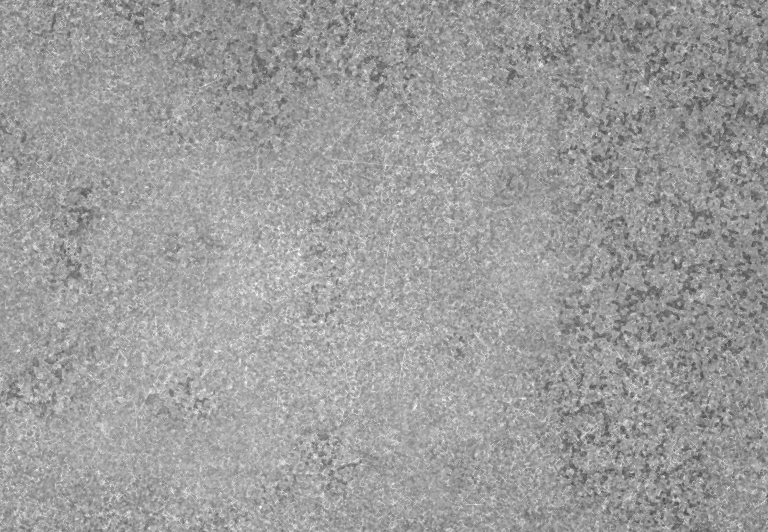
Reproduce this texture procedurally as a WebGL 2 fragment shader.

```glsl
#version 300 es
precision highp float;
// Worn grey metal plate: soft light, fine grain, dark pits, pale chips and scratches.

uniform vec2 u_resolution;
out vec4 outColor;

// Lengths are in canvas heights, frequencies in cells per canvas height.
const float SHADE_TONE = 0.565;
const float GLOW_GAIN = 0.11;
const vec2 GLOW_CENTER = vec2(0.36, 0.32);
const vec2 GLOW_SIZE = vec2(0.42, 0.55);
const float MOTTLE_GAIN = 0.08;
const float STREAK_GAIN = 0.03;
const float GRAIN_FREQ = 215.0;
const float GRAIN_GAIN = 0.17;
const float DUST_FREQ = 335.0;
const float DUST_GAIN = 0.13;
const float FLECK_FREQ = 185.0;
const float FLECK_GAIN = 0.13;
const float PIT_FREQ = 150.0;
const float PIT_GAIN = 0.16;
const float CHIP_FREQ = 30.0;
const float CHIP_GAIN = 0.16;
const int SCRATCH_COUNT = 110;
const float SCRATCH_WIDTH = 0.0009;
const float SCRATCH_GAIN = 0.16;

// Integer hash giving three values in 0..1
vec3 hash3(ivec2 cell, int seed) {
    uvec3 v = uvec3(ivec3(cell, seed)) * 1664525u + 1013904223u;
    v.x += v.y * v.z; v.y += v.z * v.x; v.z += v.x * v.y;
    v ^= v >> 16u;
    v.x += v.y * v.z; v.y += v.z * v.x; v.z += v.x * v.y;
    return vec3(v >> 8u) / 16777216.0;
}

mat2 rotation(float a) {
    float c = cos(a), s = sin(a);
    return mat2(c, s, -s, c);
}

float noise(vec2 p, int seed) {
    ivec2 i = ivec2(floor(p));
    vec2 f = fract(p);
    f = f * f * (3.0 - 2.0 * f);
    float low = mix(hash3(i, seed).x, hash3(i + ivec2(1, 0), seed).x, f.x);
    float high = mix(hash3(i + ivec2(0, 1), seed).x, hash3(i + ivec2(1, 1), seed).x, f.x);
    return mix(low, high, f.y);
}

float fbm(vec2 p, int seed) {
    float sum = 0.0, gain = 0.5;
    for (int i = 0; i < 5; i++) {
        sum += gain * noise(p, seed + i);
        p = rotation(0.65) * p * 2.03;
        gain *= 0.5;
    }
    return sum / 0.97;
}

// Ragged pale fragments, at most one per cell
float chips(vec2 p, float freq, float density, float pixel, int seed) {
    vec2 q = rotation(float(seed)) * p * freq;
    ivec2 cell = ivec2(floor(q));
    vec3 place = hash3(cell, seed);
    vec3 form = hash3(cell, seed + 1);
    vec2 d = rotation(6.283 * form.x) * (fract(q) - mix(vec2(0.3), vec2(0.7), place.xy));
    d.y *= 1.0 + 1.2 * form.y;
    float radius = mix(0.08, 0.25, form.z * form.z);
    float edge = length(d) - radius + 0.2 * (noise(q * 7.0, seed + 2) - 0.5);
    float soft = pixel * freq * 0.6;
    float shape = 1.0 - smoothstep(-soft, soft, edge);
    return shape * step(place.z, density) * mix(0.5, 1.0, form.y);
}

// Thin, slightly bent lines with fading, broken strokes
float scratches(vec2 p, float aspect, float pixel) {
    float total = 0.0;
    float broken = smoothstep(0.2, 0.6, noise(p * 70.0, 60));
    for (int i = 0; i < SCRATCH_COUNT; i++) {
        vec3 place = hash3(ivec2(i, 7), 61);
        vec3 form = hash3(ivec2(i, 11), 62);
        vec2 d = rotation(6.283 * place.z) * (p - place.xy * vec2(aspect, 1.0));
        float halfLength = mix(0.012, 0.13, form.x * form.x * form.x);
        float bend = (form.y - 0.5) * 2.0 * d.x * d.x;
        float line = clamp((SCRATCH_WIDTH - abs(d.y + bend)) / pixel + 0.5, 0.0, 1.0);
        float fade = 1.0 - smoothstep(0.6, 1.0, abs(d.x) / halfLength);
        total = max(total, line * fade * mix(0.35, 1.0, form.z));
    }
    return total * mix(0.5, 1.0, broken);
}

void main() {
    vec2 uv = gl_FragCoord.xy / u_resolution;
    vec2 p = gl_FragCoord.xy / u_resolution.y;
    float pixel = 1.0 / u_resolution.y;

    // Broad light and mottling
    vec2 g = (uv - GLOW_CENTER) / GLOW_SIZE;
    float tone = SHADE_TONE + GLOW_GAIN * exp(-dot(g, g));
    tone += MOTTLE_GAIN * (fbm(p * 6.0, 1) - 0.5);
    tone += STREAK_GAIN * (noise(p * vec2(130.0, 9.0), 8) + noise(p * vec2(9.0, 130.0), 9) - 1.0);

    // Wear gathers on the right, along the top and in loose patches
    float bias = 0.25 * smoothstep(0.6, 0.85, uv.x) + 0.1 * smoothstep(0.6, 1.0, uv.y);
    float wear = smoothstep(0.4, 0.85, fbm(p * 8.0, 12) + bias);
    float rough = mix(0.82, 1.1, smoothstep(0.32, 0.58, fbm(p * 5.0, 20) + 0.3 * bias));

    // Fine grain and short bright flecks
    float grain = GRAIN_GAIN * (noise(rotation(0.4) * p * GRAIN_FREQ, 30) - 0.5);
    grain += DUST_GAIN * (noise(rotation(1.1) * p * DUST_FREQ, 31) - 0.5);
    float ridge = abs(noise(rotation(0.8) * p * FLECK_FREQ, 32) - 0.5);
    float gate = smoothstep(0.45, 0.65, noise(rotation(0.2) * p * 125.0, 33));
    float fleck = (1.0 - smoothstep(0.03, 0.15, ridge)) * gate;
    tone += rough * (grain + FLECK_GAIN * fleck);

    // Pits, chips and scratches
    float pitField = 0.65 * noise(rotation(0.3) * p * PIT_FREQ, 40) + 0.35 * noise(rotation(0.9) * p * 0.45 * PIT_FREQ, 41);
    tone -= PIT_GAIN * smoothstep(0.53, 0.68, pitField) * wear;
    float cluster = smoothstep(0.35, 0.7, fbm(p * 11.0, 45));
    float density = 0.08 + 0.3 * cluster + 0.2 * wear;
    float chip = max(chips(p, CHIP_FREQ, 0.6 * density, pixel, 50), chips(p, CHIP_FREQ * 2.1, density, pixel, 54));
    tone += CHIP_GAIN * chip;
    tone += SCRATCH_GAIN * scratches(p, u_resolution.x / u_resolution.y, pixel);

    outColor = vec4(vec3(clamp(tone, 0.0, 1.0)), 1.0);
}
```
